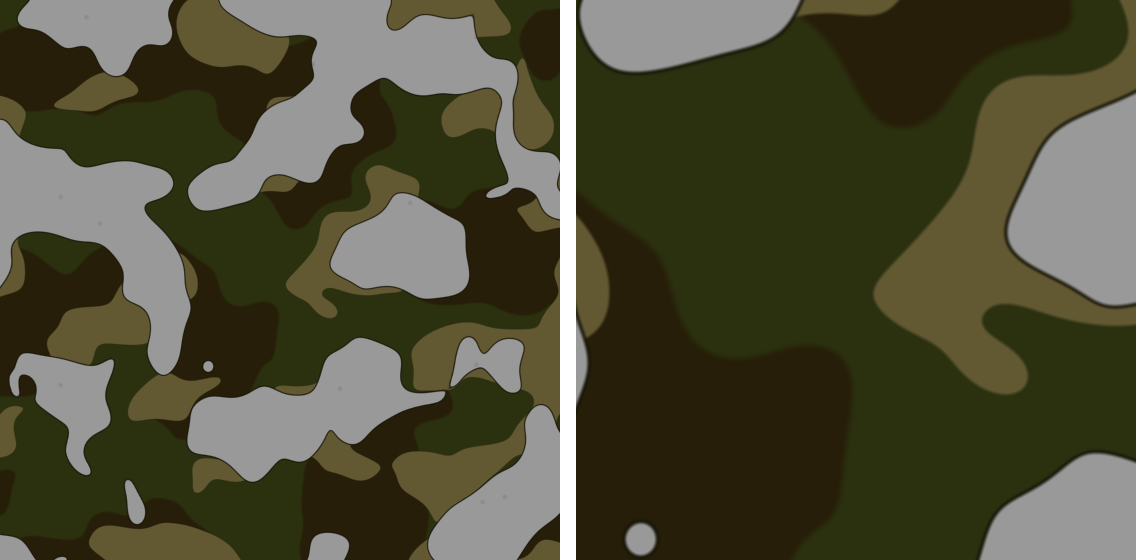
Left, the full canvas; right, a detail of the centre.
A Shadertoy shader for this pattern:

```glsl
// Woodland camouflage: grey, olive, brown and green blobs from layered sine waves.

#define GREY_SIZE   0.32   // mean wavelength of each layer, in canvas heights
#define OLIVE_SIZE  0.25
#define BROWN_SIZE  0.34
#define GREY_LEVEL  0.42   // a higher level leaves less of the layer
#define OLIVE_LEVEL 0.41
#define BROWN_LEVEL 0.18
#define LEAN        0.35   // direction along which olive and brown stretch, in radians
#define STRETCH     1.13
#define WOBBLE      0.012  // irregularity of the outlines
#define BUMPS       0.2    // strength of the knobs and notches on grey
#define EDGE        0.0015 // softness of the outlines
#define RIM         0.002  // width of the dark line around grey

const float TAU = 6.28319;
const vec3 GREY  = vec3(0.60, 0.60, 0.60);
const vec3 OLIVE = vec3(0.385, 0.35, 0.20);
const vec3 GREEN = vec3(0.167, 0.19, 0.06);
const vec3 BROWN = vec3(0.15, 0.117, 0.03);
const vec3 INK   = vec3(0.09, 0.08, 0.03);

float hash(float n) {
    return fract(sin(n * 12.99) * 43758.5);
}

// Sum of plane waves in spread directions, with unit variance
float waves(vec2 p, float seed, float size) {
    const int COUNT = 20;
    float sum = 0.0;
    for (int i = 0; i < COUNT; i++) {
        float id = float(i) + seed * 31.7;
        float angle = float(i) * 2.39996 + seed;
        float frequency = TAU / size * mix(0.6, 1.45, hash(id));
        vec2 direction = vec2(cos(angle), sin(angle));
        sum += sin(dot(p, direction) * frequency + TAU * hash(id + 7.3));
    }
    return sum * sqrt(2.0 / float(COUNT));
}

// Approximate signed distance to the zero line of a field, in canvas units
float lineDistance(float field) {
    float slope = length(vec2(dFdx(field), dFdy(field))) * iResolution.y;
    return field / max(slope, 4.0);
}

float cover(float d, float softness) {
    float w = max(softness, 0.7 / iResolution.y);
    return smoothstep(-w, w, d);
}

// Sparse faint specks, one candidate per cell
float specks(vec2 p) {
    vec2 cell = floor(p * 24.0);
    float id = dot(cell, vec2(1.7, 41.3));
    vec2 center = 0.25 + 0.5 * vec2(hash(id), hash(id + 3.1));
    float d = length(fract(p * 24.0) - center);
    return step(0.93, hash(id + 5.9)) * (1.0 - smoothstep(0.03, 0.15, d));
}

void mainImage(out vec4 fragColor, in vec2 fragCoord) {
    vec2 uv = fragCoord / iResolution.y;

    // Wobbled plane for grey, leaning and stretched copy for the rest
    vec2 p = uv + WOBBLE * vec2(waves(uv, 5.0, 0.14), waves(uv, 9.0, 0.14));
    float c = cos(LEAN), s = sin(LEAN);
    vec2 q = vec2(c * p.x + s * p.y, c * p.y - s * p.x);
    q *= vec2(1.0 / STRETCH, STRETCH);

    // Fields; olive gathers beside grey
    float grey = waves(p, 2.0, GREY_SIZE) + BUMPS * waves(uv, 17.0, 0.12);
    float olive = waves(q, 13.0, OLIVE_SIZE) + 0.35 * grey;
    float brown = waves(q, 21.0, BROWN_SIZE);

    float greyDist = lineDistance(grey - GREY_LEVEL);
    float oliveDist = lineDistance(olive - OLIVE_LEVEL);
    float brownDist = lineDistance(brown - BROWN_LEVEL);

    // Paint from the ground up
    vec3 color = mix(GREEN, BROWN, cover(brownDist, 2.0 * EDGE));
    color = mix(color, OLIVE, cover(oliveDist, EDGE));
    color = mix(color, INK, 0.9 * cover(greyDist + RIM, EDGE));
    vec3 cloth = GREY - 0.06 * specks(uv) * vec3(1.0, 1.0, 0.5);
    color = mix(color, cloth, cover(greyDist, EDGE));

    fragColor = vec4(color, 1.0);
}
```
